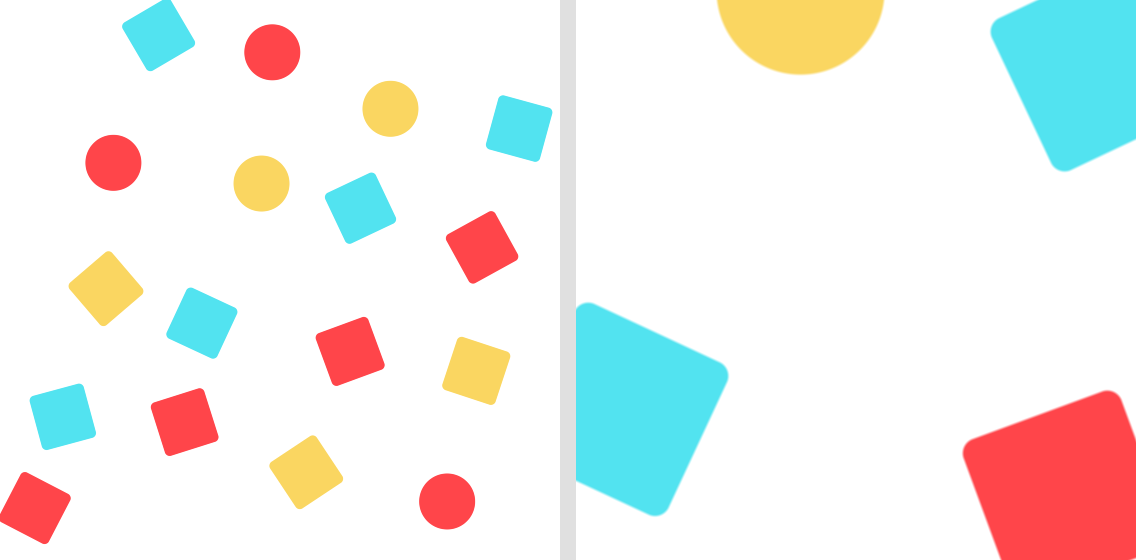
Left: the whole. Right: its middle third, enlarged.
A three.js fragment shader for this pattern:

```glsl
// Scattered confetti of rounded squares and discs in red, cyan and yellow on white.
varying vec2 vUv;

const vec3 WHITE = vec3(1.0);
const vec3 RED = vec3(1.0, 0.27, 0.29);
const vec3 CYAN = vec3(0.32, 0.89, 0.94);
const vec3 YELLOW = vec3(0.98, 0.84, 0.38);

const float COUNT = 17.0;        // pieces on the canvas
const float HALF_SIZE = 0.05;    // disc radius and half the side of a square
const float CORNER = 0.009;      // corner rounding of the squares
const float MARGIN = 0.062;      // keeps pieces inside the canvas
const float JITTER = 0.032;      // largest shift away from the lattice
const float EDGE = 0.0011;       // half width of the smoothed edge

float hash(float n, float seed) {
  return fract(sin(n * 12.9898 + seed * 78.233) * 43758.5453);
}

vec2 rotate(vec2 p, float angle) {
  float c = cos(angle);
  float s = sin(angle);
  return vec2(c * p.x - s * p.y, s * p.x + c * p.y);
}

float discDistance(vec2 p, float radius) {
  return length(p) - radius;
}

float roundedSquareDistance(vec2 p, float halfSide, float corner) {
  vec2 q = abs(p) - halfSide + corner;
  return length(max(q, 0.0)) + min(max(q.x, q.y), 0.0) - corner;
}

float coverage(float dist, float edge) {
  return 1.0 - smoothstep(-edge, edge, dist);
}

// Tilted square lattice of 17 evenly spread points, loosened by random shifts.
vec2 pieceCenter(float index) {
  vec2 lattice = vec2(index, mod(index * 4.0, COUNT)) / (COUNT - 1.0);
  vec2 shift = vec2(hash(index, 1.0), hash(index, 2.0)) * 2.0 - 1.0;
  vec2 center = mix(vec2(MARGIN), vec2(1.0 - MARGIN), lattice) + JITTER * shift;
  return clamp(center, MARGIN, 1.0 - MARGIN);
}

// Kinds 0-6 are red, 7-11 cyan, 12-16 yellow.
vec3 pieceColor(float kind) {
  return kind < 6.5 ? RED : (kind < 11.5 ? CYAN : YELLOW);
}

// The last three reds and the last two yellows are discs.
bool isDisc(float kind) {
  return (kind > 3.5 && kind < 6.5) || kind > 14.5;
}

float pieceDistance(vec2 p, float kind, float angle) {
  if (isDisc(kind)) return discDistance(p, HALF_SIZE);
  return roundedSquareDistance(rotate(p, angle), HALF_SIZE, CORNER);
}

void main() {
  vec3 color = WHITE;
  for (int i = 0; i < 17; i++) {
    float index = float(i);
    float kind = mod(index * 7.0, COUNT);   // mixes the kinds among neighbours
    float angle = hash(index, 3.0) * 1.5708;
    float dist = pieceDistance(vUv - pieceCenter(index), kind, angle);
    color = mix(color, pieceColor(kind), coverage(dist, EDGE));
  }
  gl_FragColor = vec4(color, 1.0);
}
```
